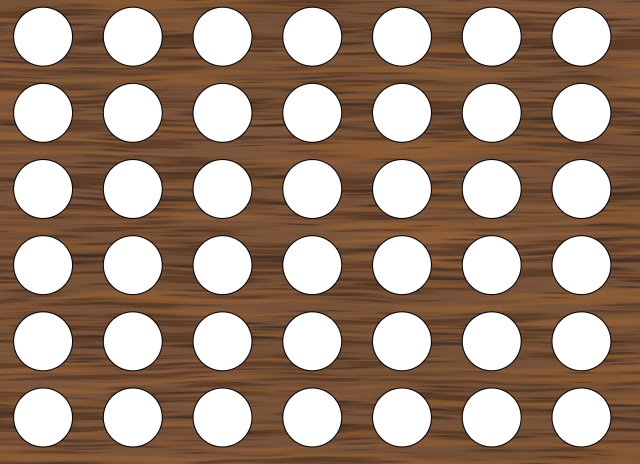
Give the GLSL for this pattern, as a WebGL 1 fragment shader.

```glsl
precision highp float;
// A wooden board pierced by a regular grid of white, black-rimmed holes.
// The grain is stretched cellular noise at several scales, bent by layered
// sines; the holes are circle distances in a repeated, clamped grid.

#define COUNT vec2(7.0, 6.0)
#define FIRST vec2(0.0673, 0.0727)
#define PITCH vec2(0.1402, 0.1190)
#define RADIUS 0.0469
#define RIM 0.0017
#define DEEP vec3(0.36, 0.235, 0.15)
#define BROWN vec3(0.47, 0.325, 0.225)
#define WARM vec3(0.57, 0.37, 0.20)
#define VEIN vec3(0.23, 0.17, 0.14)
#define RIM_COLOR vec3(0.03)

uniform vec2 u_resolution;

vec2 hash2(vec2 cell) {
  vec2 mixed = vec2(dot(cell, vec2(127.1, 311.7)), dot(cell, vec2(269.5, 183.3)));
  return fract(sin(mixed) * 43758.5);
}

// Distance to the nearest scattered point
float cellular(vec2 q) {
  vec2 cell = floor(q);
  float nearest = 4.0;
  for (int j = -1; j <= 1; j++) {
    for (int i = -1; i <= 1; i++) {
      vec2 neighbour = cell + vec2(float(i), float(j));
      vec2 offset = neighbour + hash2(neighbour) - q;
      nearest = min(nearest, dot(offset, offset));
    }
  }
  return sqrt(nearest);
}

vec3 wood(vec2 p) {
  // Gentle bends along the grain
  vec2 g = p;
  g.y += 0.0022 * sin(7.0 * p.x + 11.0 * p.y)
       + 0.0012 * sin(19.0 * p.x - 23.0 * p.y + 1.0)
       + 0.0005 * sin(47.0 * p.x + 60.0 * p.y);

  // Warmer bands run between the rows of holes
  float band = 0.5 - 0.5 * cos(6.2832 * (g.y - FIRST.y) / PITCH.y);

  // Base grain, from broad streaks to fine fibres
  float tone = 0.35 * cellular(g * vec2(2.5, 45.0))
             + 0.35 * cellular(g * vec2(5.0, 120.0) + 17.0)
             + 0.30 * cellular(g * vec2(9.0, 230.0) + 41.0);
  vec3 color = mix(DEEP, BROWN, smoothstep(0.28, 0.54, tone + 0.06 * band));

  // Golden streaks and dark veins
  float gold = cellular(g * vec2(3.0, 95.0) + 73.0) + 0.22 * band;
  color = mix(color, WARM, 0.75 * smoothstep(0.55, 0.90, gold));
  float vein = cellular(g * vec2(4.0, 80.0) + 29.0) + 0.14 * band;
  color = mix(color, VEIN, 0.75 * (1.0 - smoothstep(0.08, 0.32, vein)));

  // Slow shading over the board
  return color * (1.0 + 0.04 * sin(5.0 * p.x + 31.0 * p.y) * sin(17.0 * p.y + 2.0));
}

void main() {
  vec2 p = gl_FragCoord.xy / u_resolution.x;
  float pixel = 1.0 / u_resolution.x;

  // Nearest hole of the grid
  vec2 index = clamp(floor((p - FIRST) / PITCH + 0.5), vec2(0.0), COUNT - 1.0);
  float edge = length(p - FIRST - index * PITCH) - RADIUS;

  float disc = clamp(0.5 - edge / pixel, 0.0, 1.0);
  float opening = clamp(0.5 - (edge + RIM) / pixel, 0.0, 1.0);
  vec3 color = mix(wood(p), RIM_COLOR, disc);
  color = mix(color, vec3(1.0), opening);
  gl_FragColor = vec4(color, 1.0);
}
```
